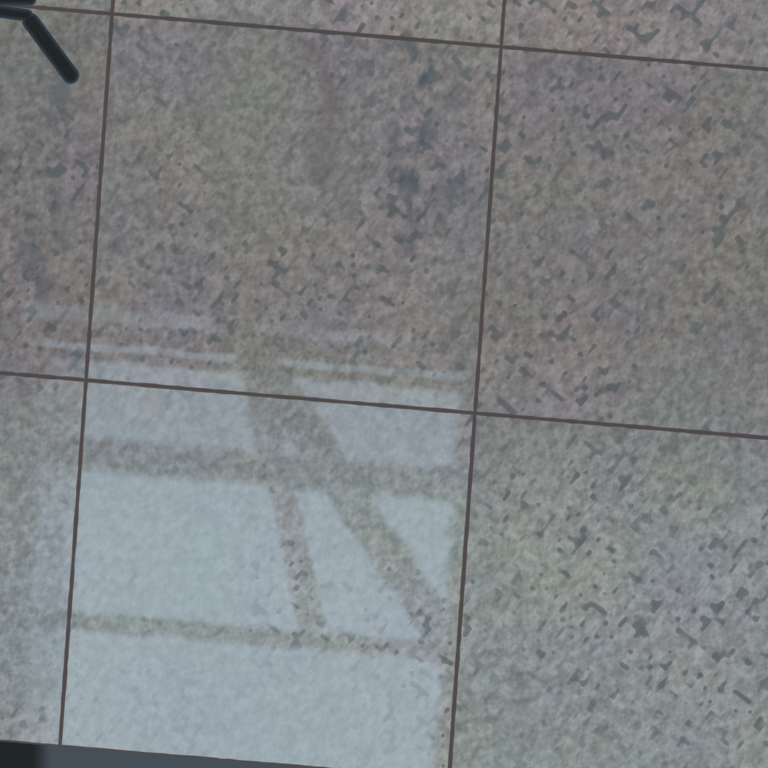
Give the GLSL for this texture, as a WebGL 1 fragment shader.

```glsl
precision highp float;
// Polished granite floor tiles, slightly skewed, with brown grout and pale window reflections.

uniform vec2 u_resolution;

#define TILE_ORIGIN vec2(0.112, 0.505)   // one grout crossing
#define TILE_ACROSS vec2(0.5065, -0.043) // tile edge to the right
#define TILE_UP vec2(0.034, 0.477)       // tile edge upwards
#define GROUT_HALF 0.0025
#define GRAIN_SCALE 145.0
#define GRAIN_CONTRAST 0.34
#define SPECK_AMOUNT 0.60
#define SHEEN_AMOUNT 0.60
#define GROUT_COLOR vec3(0.31, 0.29, 0.285)
#define SHEEN_COLOR vec3(0.66, 0.725, 0.775)
#define DARK_COLOR vec3(0.13, 0.15, 0.16)

float hash(vec2 p) {
  vec3 q = fract(vec3(p.xyx) * 0.1031);
  q += dot(q, q.yzx + 33.33);
  return fract((q.x + q.y) * q.z);
}

float noise(vec2 p) {
  vec2 i = floor(p), f = fract(p);
  f = f * f * (3.0 - 2.0 * f);
  return mix(mix(hash(i), hash(i + vec2(1, 0)), f.x),
             mix(hash(i + vec2(0, 1)), hash(i + vec2(1, 1)), f.x), f.y);
}

float fbm(vec2 p) {
  float sum = 0.0, amp = 0.5;
  for (int i = 0; i < 4; i++) {
    sum += amp * noise(p);
    p = mat2(1.6, 1.2, -1.2, 1.6) * p + 7.3;
    amp *= 0.5;
  }
  return sum / 0.9375;
}

// Soft interval: 1 between lo and hi.
float band(float x, float lo, float hi, float soft) {
  return smoothstep(lo - soft, lo + soft, x) * (1.0 - smoothstep(hi - soft, hi + soft, x));
}

float segment(vec2 p, vec2 a, vec2 b) {
  vec2 d = b - a;
  return length(p - a - d * clamp(dot(p - a, d) / dot(d, d), 0.0, 1.0));
}

// Canvas position to tile units; whole numbers lie on the grout.
vec2 toTile(vec2 p) {
  vec2 d = p - TILE_ORIGIN, a = TILE_ACROSS, b = TILE_UP;
  return vec2(d.x * b.y - d.y * b.x, a.x * d.y - a.y * d.x) / (a.x * b.y - a.y * b.x);
}

vec3 granite(vec2 p, vec2 t) {
  vec2 id = floor(t);
  vec2 q = p + 3.0 * vec2(hash(id + 11.0), hash(id + 27.0));
  float cloud = fbm(q * vec2(7.0, 5.0));

  // Base tone, lighter towards the bottom, with pink and olive clouds
  vec3 c = mix(vec3(0.535, 0.56, 0.56), vec3(0.475, 0.468, 0.468), smoothstep(0.25, 0.6, p.y));
  c += 0.035 * smoothstep(0.97, 1.03, t.y) + 0.025 * (hash(id + 5.0) - 0.5);
  c += vec3(0.07, 0.015, 0.03) * (cloud - 0.5);
  c += vec3(0.03, 0.035, -0.03) * (fbm(q * 9.0 + 20.0) - 0.5);

  // Crystal grain, drawn out along a diagonal
  vec2 g = mat2(0.8, 0.6, -0.6, 0.8) * q * GRAIN_SCALE * vec2(1.0, 0.8);
  float grain = 0.6 * noise(g) + 0.4 * noise(g * 2.1 + 9.0);
  c *= 1.0 + GRAIN_CONTRAST * (grain - 0.5);

  // Mineral veins running up the tile
  vec2 w = t + 0.10 * (vec2(fbm(t * 6.0), fbm(t * 6.0 + 40.0)) - 0.5);
  float blue = 1.0 - smoothstep(0.0, 0.13, segment(w, vec2(0.86, 0.50), vec2(0.79, 0.97)));
  blue += 0.6 * (1.0 - smoothstep(0.0, 0.10, segment(w, vec2(-0.14, 0.15), vec2(-0.12, 0.85))));
  blue *= smoothstep(0.42, 0.68, fbm(q * vec2(45.0, 26.0)));
  float rust = 1.0 - smoothstep(0.0, 0.05, segment(w, vec2(0.58, 0.62), vec2(0.53, 0.97)));
  c = mix(c, vec3(0.27, 0.31, 0.35), 0.65 * blue);
  c = mix(c, vec3(0.37, 0.34, 0.35), 0.35 * rust);

  // Dark specks, denser in some clouds
  float speck = smoothstep(0.68, 0.90, noise(g * 0.85 + 31.0));
  return mix(c, vec3(0.29, 0.33, 0.35), SPECK_AMOUNT * speck * smoothstep(0.2, 0.65, cloud));
}

// Window reflection: a bright pane crossed by the shadows of its bars.
float reflection(vec2 t) {
  t += 0.012 * (vec2(noise(t * 18.0), noise(t * 18.0 + 50.0)) - 0.5);
  float pane = band(t.y, -1.1, 0.055, 0.012) * band(t.x, -0.10, 0.96, 0.02);
  float bars = band(t.y, -0.245, -0.155, 0.018) + band(t.y, -0.68, -0.63, 0.014);
  float wide = segment(t, vec2(0.36, 0.20), vec2(0.99, -0.65));
  float thin = segment(t, vec2(0.44, 0.02), vec2(0.62, -0.60));
  bars = max(bars, 1.0 - smoothstep(0.035, 0.06, wide));
  bars = max(bars, 0.85 * (1.0 - smoothstep(0.025, 0.045, thin)));
  pane *= (1.0 - 0.85 * min(bars, 1.0)) * mix(0.45, 1.0, smoothstep(-0.04, 0.03, t.x));
  pane *= mix(1.0, 0.75, smoothstep(-0.25, -0.1, t.y));
  float streaks = 0.35 * band(t.y, 0.16, 0.20, 0.01) * band(t.x, -0.17, 0.36, 0.02);
  streaks += 0.55 * band(t.y, 0.082, 0.103, 0.007) * band(t.x, -0.12, 0.96, 0.03);
  streaks += 0.30 * band(t.y, 0.165, 0.195, 0.01) * band(t.x, 0.42, 0.86, 0.03);
  return pane + streaks * smoothstep(0.03, 0.06, wide);
}

void main() {
  vec2 p = gl_FragCoord.xy / u_resolution;
  float px = 1.0 / min(u_resolution.x, u_resolution.y);
  vec2 t = toTile(p);
  vec3 color = mix(granite(p, t), SHEEN_COLOR, SHEEN_AMOUNT * reflection(t));

  // Grout joints, slightly uneven
  vec2 joint = abs(fract(t + 0.5) - 0.5) * vec2(length(TILE_ACROSS), length(TILE_UP));
  float grout = min(joint.x, joint.y) + 0.001 * (noise(p * 90.0) - 0.5);
  color = mix(GROUT_COLOR, color, smoothstep(GROUT_HALF - px, GROUT_HALF + px, grout));

  // Dark sill along the lower edge
  vec3 sill = mix(DARK_COLOR, vec3(0.27, 0.31, 0.34), smoothstep(0.04, 0.07, p.x));
  color = mix(sill, color, smoothstep(-1.0 - 2.0 * px, -1.0 + 2.0 * px, t.y));

  // Black handle in the upper corner
  float handle = segment(p, vec2(0.040, 0.972), vec2(0.092, 0.902)) - 0.011;
  handle = min(handle, segment(p, vec2(0.0, 0.985), vec2(0.035, 0.980)) - 0.008);
  handle = min(handle, segment(p, vec2(0.0, 1.0), vec2(0.040, 1.0)) - 0.007);
  vec3 body = DARK_COLOR + vec3(0.06, 0.08, 0.10) * smoothstep(-0.006, -0.001, handle);
  color = mix(body, color, smoothstep(-px, px, handle));

  gl_FragColor = vec4(color, 1.0);
}
```
